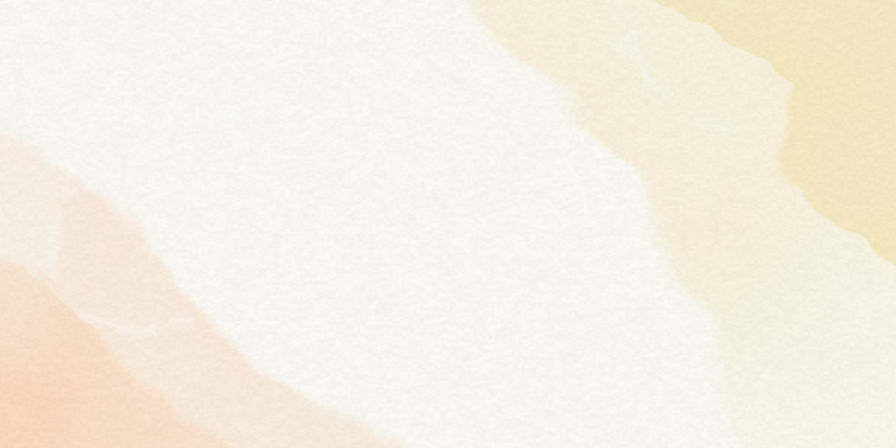
A Shadertoy shader for this background:

```glsl
// Watercolor washes of yellow and peach in opposite corners of woven paper.

const vec3 PAPER = vec3(0.968, 0.965, 0.943);
const vec3 CREAM = vec3(0.960, 0.930, 0.846);
const vec3 STRAW = vec3(0.949, 0.900, 0.748);
const vec3 BLUSH = vec3(0.966, 0.906, 0.846);
const vec3 PEACH = vec3(0.967, 0.858, 0.762);
const vec3 APRICOT = vec3(0.968, 0.808, 0.685);

float hash(vec2 p) {
    vec3 q = fract(p.xyx * vec3(0.1031, 0.1030, 0.0973));
    q += dot(q, q.yzx + 33.33);
    return fract((q.x + q.y) * q.z);
}

float noise(vec2 p) {
    vec2 i = floor(p), f = fract(p);
    f = f * f * (3.0 - 2.0 * f);
    float low = mix(hash(i), hash(i + vec2(1, 0)), f.x);
    float high = mix(hash(i + vec2(0, 1)), hash(i + vec2(1, 1)), f.x);
    return mix(low, high, f.y);
}

// Layered noise, centred on zero
float fbm(vec2 p) {
    float sum = 0.0, gain = 0.5;
    for (int i = 0; i < 5; i++) {
        sum += gain * (noise(p) - 0.5);
        p = mat2(1.6, 1.2, -1.2, 1.6) * p + 17.3;
        gain *= 0.5;
    }
    return sum;
}

// Evenly spaced contour heights, joined; t runs from 0 to 1
float contour(float heights[11], float t) {
    float s = clamp(t, 0.0, 1.0) * 10.0;
    int i = min(int(s), 9);
    return mix(heights[i], heights[i + 1], s - float(i));
}

// Coverage of a wash whose inside has positive depth
float wash(float depth, float softness) {
    return smoothstep(-softness, softness, depth);
}

// Pigment gathered just inside a wash border
float rim(float depth, float width) {
    return smoothstep(-0.004, 0.004, depth) * exp(-max(depth, 0.0) / width);
}

// Pale broken thread left between two drying areas
float vein(vec2 p, vec2 a, vec2 b, float width) {
    vec2 ab = b - a;
    float t = clamp(dot(p - a, ab) / dot(ab, ab), 0.0, 1.0);
    float d = length(p - a - t * ab) / width;
    return exp(-d * d) * smoothstep(0.2, 0.7, noise(p * 28.0 + 5.0));
}

// Soft elliptical spot
float blot(vec2 p, vec2 center, vec2 radius) {
    vec2 q = (p - center) / radius;
    return exp(-dot(q, q));
}

vec3 yellowWash(vec3 color, vec2 p, float cloud, float bleed) {
    float outerX = contour(float[11](1.64, 1.615, 1.597, 1.565, 1.485, 1.468,
                                     1.44, 1.30, 1.245, 1.11, 1.03), p.y);
    float innerX = contour(float[11](2.0, 1.93, 1.84, 1.765, 1.74, 1.742,
                                     1.755, 1.77, 1.67, 1.59, 1.47), (p.y - 0.4) / 0.6);
    float outer = (p.x - outerX) * 0.8 - 0.006;
    float inner = (p.x - innerX) * 0.75 - 2.0 * max(0.4 - p.y, 0.0);
    float cover = wash(outer, bleed);

    float strength = mix(0.36, 0.92, smoothstep(0.0, 0.5, p.y)) + 0.6 * cloud;
    strength -= 0.25 * blot(p, vec2(1.93, 0.36), vec2(0.16, 0.12));
    strength += 0.12 * rim(outer, 0.08);
    color = mix(color, CREAM, cover * strength);

    float threads = vein(p, vec2(1.39, 1.0), vec2(1.41, 0.88), 0.014)
                  + vein(p, vec2(1.41, 0.88), vec2(1.51, 0.77), 0.012)
                  + vein(p, vec2(1.51, 0.77), vec2(1.62, 0.70), 0.012)
                  + vein(p, vec2(1.34, 0.90), vec2(1.41, 0.88), 0.010);
    color = mix(color, PAPER, 0.4 * min(threads, 1.0) * cover);

    float softness = mix(0.005, 0.014, blot(p, vec2(1.74, 0.68), vec2(0.2, 0.12)));
    float depth = 0.84 + 0.6 * cloud + 0.16 * rim(inner, 0.06);
    return mix(color, STRAW, wash(inner, softness) * depth);
}

vec3 peachWash(vec3 color, vec2 p, float cloud, float bleed) {
    float outerY = contour(float[11](0.71, 0.665, 0.57, 0.505, 0.35, 0.26,
                                     0.165, 0.11, 0.07, 0.01, -0.06), p.x);
    float innerY = contour(float[11](0.42, 0.38, 0.29, 0.17, 0.075, 0.02,
                                     -0.05, -0.12, -0.19, -0.26, -0.33), p.x);
    float outer = (outerY - p.y) * 0.75 - 0.005;
    float inner = (innerY - p.y) * 0.75;
    float cover = wash(outer, bleed);

    float patchEdge = smoothstep(0.11, 0.15, p.x + 0.1 * (0.5 - p.y));
    float strength = mix(0.55, 0.86, patchEdge) + 0.6 * cloud + 0.1 * rim(outer, 0.06);
    color = mix(color, BLUSH, cover * strength);

    float softness = mix(0.008, 0.03, smoothstep(0.15, 0.35, p.x));
    float depth = 0.58 + 0.7 * cloud + 0.1 * rim(inner, 0.04);
    color = mix(color, PEACH, wash(inner, softness) * depth);
    float corner = blot(p, vec2(0.0, 0.04), vec2(0.28, 0.22));
    color = mix(color, APRICOT, wash(inner, 0.02) * corner * (0.72 + cloud));

    float threads = vein(p, vec2(0.15, 0.57), vec2(0.11, 0.42), 0.012)
                  + vein(p, vec2(0.06, 0.39), vec2(0.20, 0.29), 0.009)
                  + vein(p, vec2(0.20, 0.29), vec2(0.34, 0.25), 0.010)
                  + vein(p, vec2(0.34, 0.25), vec2(0.42, 0.28), 0.010);
    return mix(color, PAPER, 0.5 * min(threads, 1.0) * cover);
}

void mainImage(out vec4 fragColor, in vec2 fragCoord) {
    vec2 p = fragCoord / iResolution.xy * vec2(2.0, 1.0);
    vec2 q = p + 0.055 * vec2(fbm(p * 11.0), fbm(p * 11.0 + 40.0));
    float cloud = 0.4 * fbm(p * 6.0 + 8.0);
    float bleed = mix(0.010, 0.038, noise(p * 9.0 + 3.0));
    vec3 color = yellowWash(PAPER, q, cloud, bleed);
    color = peachWash(color, q, cloud, bleed);

    // Fine woven fibres with faint warm and cool flecks
    float grain = 0.022 * (noise(p * vec2(150.0, 210.0)) - 0.5)
                + 0.012 * (noise(p * vec2(70.0, 125.0) + 9.0) - 0.5);
    float fleck = noise(p * vec2(95.0, 140.0) + 61.0) - 0.5;
    color += grain + 0.006 * fleck * vec3(-0.3, 0.2, 1.0);
    fragColor = vec4(clamp(color, 0.0, 1.0), 1.0);
}
```
